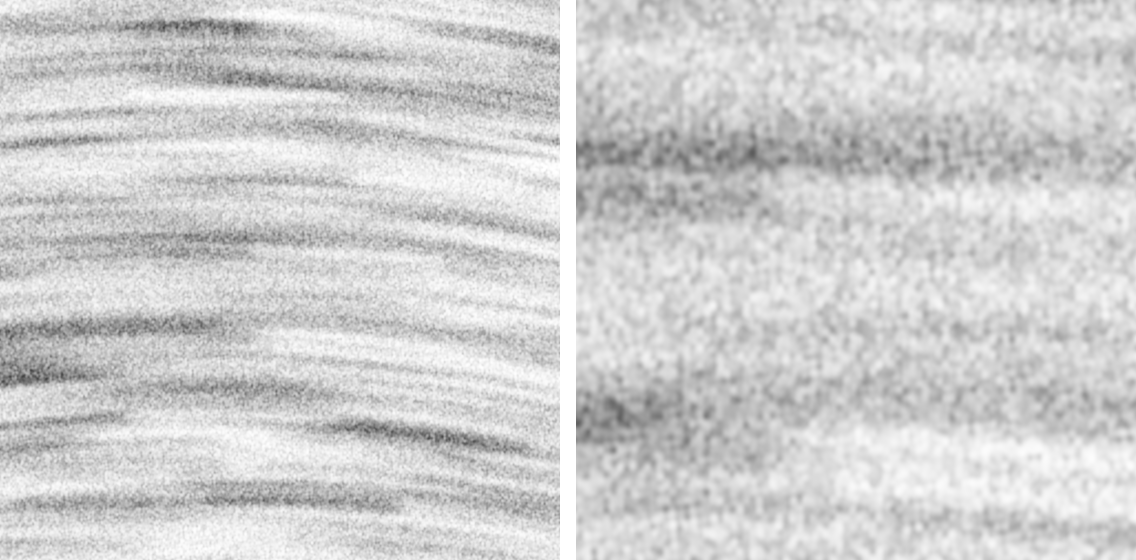
Left: the whole. Right: its middle third, enlarged.
Reproduce this texture procedurally as a WebGL 2 fragment shader.

```glsl
#version 300 es
precision highp float;
// Pale grey sheet of long, gently arched streaks under a fine grain.
// Streaks are rows of elongated random cells, layered at three thicknesses;
// their sum and the grain swell or thin the density of the grey.

#define ARCH_BEND 0.14
#define ARCH_CENTRE 0.34
#define MEDIAN_DENSITY 0.183
#define BROAD_WEIGHT 1.2
#define MIDDLE_WEIGHT 1.6
#define THIN_WEIGHT 1.15
#define GRAIN_WEIGHT 0.8
#define GRAIN_CELLS 220.0
#define PAPER_WHITE 1.0

uniform vec2 u_resolution;
out vec4 fragColor;

float hash(vec2 p) {
    vec3 q = fract(p.xyx * 0.1031);
    q += dot(q, q.yzx + 33.33);
    return fract((q.x + q.y) * q.z);
}

// One row of long cells, shifted at random, with soft or abrupt ends
float streakRow(float x, float row, float seed) {
    float u = x + 17.0 * hash(vec2(row, seed));
    float cell = floor(u);
    float softness = mix(0.04, 0.5, hash(vec2(row, seed + 5.0)));
    float blend = smoothstep(0.5 - softness, 0.5 + softness, u - cell);
    vec2 id = vec2(cell, row + seed * 13.0);
    return mix(hash(id), hash(id + vec2(1.0, 0.0)), blend) - 0.5;
}

// Neighbouring rows blended across their thickness
float streaks(vec2 p, vec2 cells, float seed) {
    p *= cells;
    float row = floor(p.y);
    return mix(streakRow(p.x, row, seed), streakRow(p.x, row + 1.0, seed),
               smoothstep(0.0, 1.0, p.y - row));
}

float grain(vec2 p) {
    vec2 cell = floor(p);
    vec2 f = smoothstep(0.0, 1.0, p - cell);
    vec2 e = vec2(1.0, 0.0);
    return mix(mix(hash(cell), hash(cell + e.xy), f.x),
               mix(hash(cell + e.yx), hash(cell + e.xx), f.x), f.y) - 0.5;
}

void main() {
    vec2 p = gl_FragCoord.xy / u_resolution.y;

    // Arch the rows, with a slight waver
    vec2 arched = p;
    float offset = p.x - ARCH_CENTRE;
    arched.y += ARCH_BEND * offset * offset;
    arched.y += 0.003 * sin(5.0 * p.x + 9.0 * p.y) + 0.0015 * sin(13.0 * p.x - 21.0 * p.y);

    // Streaks from broad to thin
    float swell = BROAD_WEIGHT * streaks(arched, vec2(2.2, 17.0), 3.0)
                + MIDDLE_WEIGHT * streaks(arched, vec2(2.9, 36.0), 11.0)
                + THIN_WEIGHT * streaks(arched, vec2(2.6, 66.0), 23.0);

    // Two grain layers, one turned to hide the lattice
    vec2 turned = mat2(0.8, 0.6, -0.6, 0.8) * p;
    swell += GRAIN_WEIGHT * (grain(p * GRAIN_CELLS * vec2(1.15, 0.9))
                           + grain(turned * GRAIN_CELLS + 400.0));

    // Squaring keeps light areas smooth and dark streaks grainy
    float thickness = max(1.0 + 0.5 * swell, 0.0);
    float tone = PAPER_WHITE - MEDIAN_DENSITY * thickness * thickness;
    fragColor = vec4(vec3(clamp(tone, 0.0, 1.0)), 1.0);
}
```
